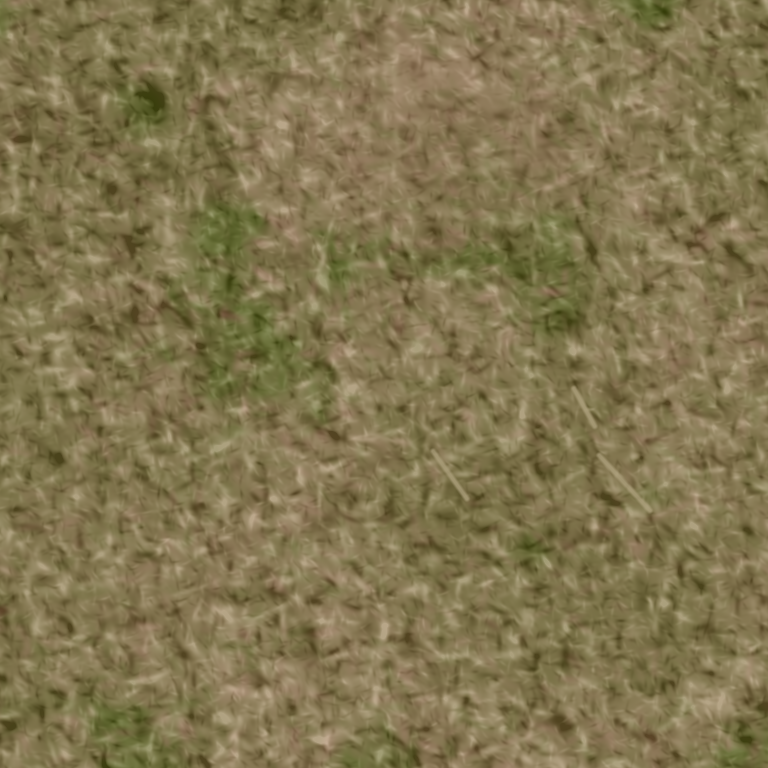
Give the GLSL for this texture, as a WebGL 2 fragment shader.

```glsl
#version 300 es
precision highp float;

uniform vec2 u_resolution;
out vec4 fragColor;

// Colour ramps: dark, middle, light
const vec3 GRASS_DARK = vec3(0.365, 0.335, 0.175);
const vec3 GRASS_MID = vec3(0.490, 0.457, 0.290);
const vec3 GRASS_LIGHT = vec3(0.605, 0.568, 0.418);
const vec3 STRAW_DARK = vec3(0.440, 0.350, 0.235);
const vec3 STRAW_MID = vec3(0.568, 0.480, 0.362);
const vec3 STRAW_LIGHT = vec3(0.690, 0.603, 0.495);
const vec3 LUSH_TINT = vec3(-0.085, -0.025, -0.075);
const vec3 STEM_COLOR = vec3(0.690, 0.640, 0.500);

// Blades: size in cells, heading and spread in radians
const float BLADE_DENSITY = 36.0;
const float BLADE_LENGTH = 0.46;
const float BLADE_WIDTH = 0.15;
const float BLADE_HEADING = -0.65;
const float BLADE_SPREAD = 1.25;
const int BLADES_PER_CELL = 3;
const float CONTRAST = 0.56;

// Large dry patch
const vec2 PATCH_CENTER = vec2(0.60, 0.83);
const vec2 PATCH_SIZE = vec2(0.17, 0.15);

// Loose pale stems
const int STEM_COUNT = 3;
const float STEM_WIDTH = 0.0042;
const float STEM_LENGTH = 0.10;

vec3 hash3(vec3 p) {
    p = fract(p * vec3(0.1031, 0.1030, 0.0973));
    p += dot(p, p.yxz + 33.33);
    return fract((p.xxy + p.yxx) * p.zyx);
}

float valueNoise(vec2 p, float seed) {
    vec2 cell = floor(p);
    vec2 f = fract(p);
    f = f * f * (3.0 - 2.0 * f);
    float a = hash3(vec3(cell, seed)).x;
    float b = hash3(vec3(cell + vec2(1.0, 0.0), seed)).x;
    float c = hash3(vec3(cell + vec2(0.0, 1.0), seed)).x;
    float d = hash3(vec3(cell + 1.0, seed)).x;
    return mix(mix(a, b, f.x), mix(c, d, f.x), f.y);
}

float fbm(vec2 p, float seed) {
    float sum = 0.0;
    float weight = 0.5;
    for (int i = 0; i < 4; i++) {
        sum += weight * valueNoise(p, seed + float(i));
        p = mat2(1.6, 1.2, -1.2, 1.6) * p + 7.3;
        weight *= 0.5;
    }
    return sum / 0.9375;
}

// Sum of soft, randomly turned strokes; near zero mean and unit deviation
float bladeNoise(vec2 p, float seed) {
    vec2 cell = floor(p);
    float sum = 0.0;
    for (int y = -1; y <= 1; y++) {
        for (int x = -1; x <= 1; x++) {
            vec2 corner = cell + vec2(x, y);
            for (int i = 0; i < BLADES_PER_CELL; i++) {
                vec3 place = hash3(vec3(corner + 50.0, seed + float(i) * 5.0));
                vec3 form = hash3(vec3(corner + 90.0, seed + float(i) * 5.0 + 2.0));
                float angle = BLADE_HEADING + BLADE_SPREAD * (2.0 * form.x - 1.0);
                vec2 along = vec2(cos(angle), sin(angle));
                vec2 d = p - corner - place.xy;
                vec2 q = vec2(dot(d, along), dot(d, vec2(-along.y, along.x)));
                q.y += 0.35 * (form.y - 0.5) * q.x * q.x;
                q /= vec2(BLADE_LENGTH * mix(0.65, 1.1, form.z), BLADE_WIDTH * mix(0.8, 1.3, form.y));
                sum += (2.0 * place.z - 1.0) * exp(-dot(q, q));
            }
        }
    }
    return sum * 3.0;
}

float segmentDistance(vec2 p, vec2 a, vec2 b) {
    vec2 ab = b - a;
    return length(p - a - ab * clamp(dot(p - a, ab) / dot(ab, ab), 0.0, 1.0));
}

vec3 ramp(vec3 dark, vec3 middle, vec3 light, float tone) {
    return middle + (tone < 0.0 ? middle - dark : light - middle) * tone;
}

void main() {
    vec2 uv = gl_FragCoord.xy / u_resolution.y;
    vec2 warp = vec2(fbm(uv * 7.0, 3.0), fbm(uv * 7.0, 13.0)) - 0.5;

    // Broad dry and lush areas
    vec2 patchOffset = (uv + 0.22 * warp - PATCH_CENTER) / PATCH_SIZE;
    float dryPatch = exp(-pow(dot(patchOffset, patchOffset), 1.5));
    float clump = fbm(uv * 5.0 + 0.5 * warp, 23.0) - 0.5;
    float lush = smoothstep(0.54, 0.78, fbm(uv * 6.0, 43.0)) * (1.0 - dryPatch);

    // Blades in three sizes, and a separate hue variation
    float tone = 0.50 * bladeNoise(uv * BLADE_DENSITY * 0.55, 101.0)
               + 0.72 * bladeNoise(uv * BLADE_DENSITY, 131.0)
               + 0.38 * bladeNoise(uv * BLADE_DENSITY * 1.9, 161.0);
    float hue = bladeNoise(uv * BLADE_DENSITY * 0.7, 191.0);
    tone = CONTRAST * tone * mix(1.0, 0.65, dryPatch) + 0.5 * clump + 0.12 * dryPatch - 0.25 * lush;
    tone = clamp(tone, -1.6, 1.5);

    float dryness = clamp(0.29 + 1.3 * clump + 0.20 * hue + 0.75 * dryPatch - 0.3 * lush, 0.0, 1.1);
    vec3 grass = ramp(GRASS_DARK, GRASS_MID, GRASS_LIGHT, tone) + LUSH_TINT * lush;
    vec3 straw = ramp(STRAW_DARK, STRAW_MID, STRAW_LIGHT, tone);
    vec3 color = mix(grass, straw, dryness);

    // Loose stems lying on top
    for (int i = 0; i < STEM_COUNT; i++) {
        vec3 r = hash3(vec3(float(i) * 17.0 + 4.0, 61.0, 207.0));
        vec2 start = vec2(0.52, 0.40) + vec2(0.36, 0.24) * r.xy;
        float angle = -0.9 + 0.4 * (r.z - 0.5);
        vec2 end = start + STEM_LENGTH * mix(0.5, 1.2, r.z) * vec2(cos(angle), sin(angle));
        float stem = 1.0 - smoothstep(0.2, 1.3, segmentDistance(uv, start, end) / STEM_WIDTH);
        color = mix(color, STEM_COLOR, 0.75 * stem);
    }

    fragColor = vec4(clamp(color, 0.0, 1.0), 1.0);
}
```
